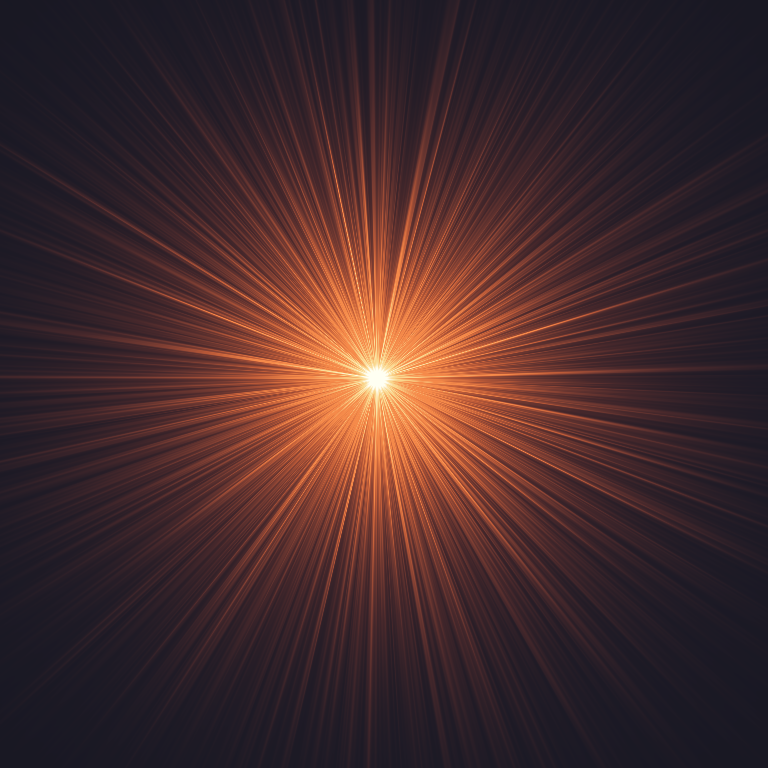
Reproduce this background procedurally as a Shadertoy shader.

```glsl
// Glowing orange starburst of fine radial rays on a dark navy field.

const float TAU = 6.2831853;

float hash(vec2 p) {
    return fract(sin(dot(p, vec2(127.1, 311.7))) * 43758.5453);
}

// One ring of evenly scattered rays, each with its own place, width and fading.
float rayRing(float turn, float radius, float count, float seed) {
    float x = turn * count;
    float base = floor(x);
    float sum = 0.0;
    for (int i = -1; i <= 1; i++) {
        float cell = base + float(i);
        float id = mod(cell, count);
        float place = cell + 0.2 + 0.6 * hash(vec2(id, seed));
        float width = 0.17 + 0.17 * hash(vec2(id, seed + 3.0));
        float phase = TAU * hash(vec2(id, seed + 5.0));
        float strength = 0.25 + 0.75 * hash(vec2(id, seed + 9.0));
        strength *= 0.85 + 0.25 * sin(radius * 9.0 + phase);
        float d = (x - place) / width;
        sum += strength * exp(-d * d);
    }
    return sum;
}

// Ray strength around zero: finer rings fade in as the rays spread apart.
float rayField(float turn, float radius) {
    float sum = 0.0;
    float count = 74.0;
    for (int i = 0; i < 5; i++) {
        float arc = TAU * radius / count;
        float visible = smoothstep(0.0005, 0.0026, arc);
        sum += visible * (rayRing(turn, radius, count, float(i) * 23.0 + 4.0) - 0.24);
        count = floor(count * 1.58);
    }
    return sum;
}

// Heat ramp from navy through ember and orange to white.
vec3 heatColor(float heat) {
    vec3 color = mix(vec3(0.10, 0.098, 0.145), vec3(0.29, 0.16, 0.17), smoothstep(0.0, 0.24, heat));
    color = mix(color, vec3(0.51, 0.25, 0.20), clamp((heat - 0.20) * 5.5, 0.0, 1.0));
    color = mix(color, vec3(0.75, 0.36, 0.22), clamp((heat - 0.38) * 5.5, 0.0, 1.0));
    color = mix(color, vec3(0.96, 0.54, 0.29), clamp((heat - 0.56) * 4.5, 0.0, 1.0));
    color = mix(color, vec3(0.98, 0.84, 0.55), clamp((heat - 0.90) * 3.0, 0.0, 1.0));
    return mix(color, vec3(1.0, 1.0, 0.95), smoothstep(1.2, 1.8, heat));
}

void mainImage(out vec4 fragColor, in vec2 fragCoord) {
    vec2 uv = fragCoord / iResolution.xy;
    vec2 p = uv - vec2(0.491, 0.507);
    p.x *= iResolution.x / iResolution.y;
    float radius = length(p);
    float turn = fract(atan(p.y, p.x) / TAU);

    // Broad glow, slightly wider than tall
    float spread = length(p * vec2(0.97, 1.04));
    float glow = 1.26 * exp(-6.1 * spread);

    // Rays modulate the glow more strongly away from the core
    float contrast = mix(0.36, 0.52, smoothstep(0.05, 0.3, radius));
    float heat = glow * exp(contrast * rayField(turn, radius));

    // Small hot core with short uneven spikes
    float spike = rayRing(turn, 0.0, 22.0, 7.0);
    heat += 0.65 * exp(-radius / (0.006 + 0.030 * spike));
    heat += 0.7 * exp(-radius * radius / 0.00018);

    vec3 color = heatColor(heat);
    color *= 1.0 - 0.06 * smoothstep(0.45, 0.75, radius);
    fragColor = vec4(color, 1.0);
}
```
